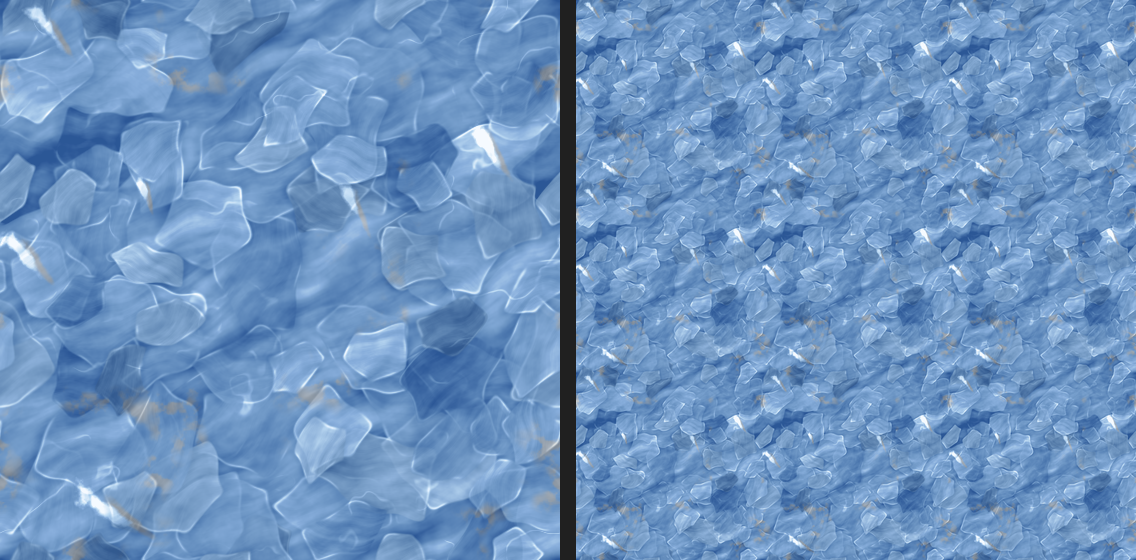
Left: one tile. Right: repeated 3 by 3.
A WebGL 1 fragment shader for this texture:

```glsl
precision highp float;
uniform vec2 u_resolution;

#define TONE 0.52
#define TONE_SPREAD 0.5
#define GRAIN 0.55
#define TILT 0.45
#define RIM_WIDTH 0.0026
#define RIM_LIGHT 0.34
#define SHARD_OPACITY 0.68
#define WARP 0.006
#define GLINT_SHARE 0.55
#define GLINT_SIZE vec2(0.062, 0.015)

const vec3 DEEP = vec3(0.17, 0.34, 0.59);
const vec3 SHADE = vec3(0.32, 0.49, 0.70);
const vec3 BODY = vec3(0.44, 0.60, 0.78);
const vec3 PALE = vec3(0.53, 0.68, 0.86);
const vec3 FROST = vec3(0.73, 0.85, 0.95);
const vec3 WHITE = vec3(0.96, 0.98, 1.0);
const vec3 GREY = vec3(0.52, 0.64, 0.76);
const vec3 TAN = vec3(0.69, 0.65, 0.60);
const float TAU = 6.2831853;

float hash(vec2 p) {
  vec3 q = fract(p.xyx * 0.1031);
  q += dot(q, q.yzx + 33.33);
  return fract((q.x + q.y) * q.z);
}

vec4 hash4(vec2 p) {
  return vec4(hash(p), hash(p + 17.0), hash(p + 31.0), hash(p + 53.0));
}

vec2 rotate(vec2 p, float a) {
  return vec2(cos(a) * p.x + sin(a) * p.y, cos(a) * p.y - sin(a) * p.x);
}

// Value noise that wraps after a whole number of cells
float noise(vec2 p, vec2 period) {
  vec2 i = floor(p), f = fract(p);
  f = f * f * (3.0 - 2.0 * f);
  vec2 a = mod(i, period), b = mod(i + 1.0, period);
  return mix(mix(hash(a), hash(vec2(b.x, a.y)), f.x),
             mix(hash(vec2(a.x, b.y)), hash(b), f.x), f.y);
}

float fbm(vec2 p, vec2 period) {
  float sum = 0.0, amp = 0.53;
  for (int k = 0; k < 4; k++) {
    sum += amp * noise(p, period);
    p *= 2.0; period *= 2.0; amp *= 0.5;
  }
  return sum;
}

// Convex five-sided shard with softened corners
float shardDistance(vec2 p, vec2 key) {
  float d = -1.0;
  for (int k = 0; k < 5; k++) {
    vec2 side = key + float(k) * 7.0;
    float a = (float(k) + 0.4 * (hash(side + 71.0) - 0.5)) * TAU / 5.0;
    float e = dot(p, vec2(cos(a), sin(a))) - mix(0.32, 0.62, hash(side + 97.0));
    float h = max(0.07 - abs(d - e), 0.0) / 0.07;
    d = max(d, e) + h * h * 0.0175;
  }
  return d;
}

// Overlapping translucent shards; ice holds lightness, greyness, warmth
void paintShards(inout vec3 ice, vec2 uv, float count, float seed, float share) {
  vec2 cell = floor(uv * count);
  float rimWidth = RIM_WIDTH * count;
  for (int j = -1; j <= 1; j++) for (int i = -1; i <= 1; i++) {
    vec2 id = cell + vec2(float(i), float(j));
    vec2 key = mod(id, count) + seed;
    vec4 rnd = hash4(key);
    if (hash(key + 83.0) > share) continue;
    vec2 q = rotate(uv * count - id - rnd.xy, TILT + (rnd.z - 0.5) * 1.7);
    q.y *= 1.25;
    float d = shardDistance(q, key);
    if (d > 0.12) continue;
    float cover = smoothstep(rimWidth, -rimWidth, d);

    // Bent grain and a sloping facet light the inside
    float bend = q.y + 0.12 * sin(q.x * 4.0 + rnd.w * TAU);
    float grain = fbm(vec2(q.x * 1.6, bend * 8.0) + rnd.xy * 80.0, vec2(512.0)) - 0.5;
    float patchy = noise(q * 5.0 + rnd.zw * 60.0, vec2(512.0));
    float tone = TONE + (rnd.w - 0.5) * TONE_SPREAD + grain * GRAIN;
    tone += dot(q, vec2(cos(rnd.x * TAU), sin(rnd.x * TAU))) * 0.3;
    tone -= 0.24 * step(rnd.w, 0.14);
    float opacity = cover * SHARD_OPACITY;
    ice.x = mix(ice.x, tone, opacity);
    ice.y = mix(ice.y, step(0.72, rnd.y) * 0.8, opacity);

    // Broken rim, fainter inner bevel, shadow outside
    float rim = exp(-pow((d + rimWidth) / rimWidth, 2.0));
    float bevel = smoothstep(-0.13, -0.09, d) * cover;
    ice.x += rim * RIM_LIGHT * smoothstep(0.3, 0.85, patchy);
    ice.x += bevel * 0.13 * (patchy - 0.3);
    ice.x -= (1.0 - cover) * smoothstep(0.12, 0.0, d) * 0.1;
  }
}

// Ragged white streaks that run down to the right
void paintGlints(inout vec3 ice, vec2 uv, float ragged) {
  const float COUNT = 4.0;
  vec2 cell = floor(uv * COUNT);
  for (int j = -1; j <= 1; j++) for (int i = -1; i <= 1; i++) {
    vec2 id = cell + vec2(float(i), float(j));
    vec4 rnd = hash4(mod(id, COUNT) + 400.0);
    if (rnd.z > GLINT_SHARE) continue;
    vec2 q = rotate(uv - (id + rnd.xy) / COUNT, -0.95 + (rnd.w - 0.5) * 0.7);
    q /= GLINT_SIZE * mix(0.5, 1.0, rnd.w);
    q.y *= 1.0 + 0.5 * clamp(q.x, -1.0, 1.5);
    float body = smoothstep(1.1, 0.45, length(q) + (ragged - 0.5) * 1.5);
    float fringe = smoothstep(1.2, 0.4, length(q - vec2(0.6, 0.8)) + ragged - 0.5);
    ice.x += body * mix(0.75, 0.35, smoothstep(-0.8, 1.0, q.x));
    ice.z = max(ice.z, fringe * (1.0 - body) * 0.6);
  }
}

vec3 iceColour(float l) {
  vec3 c = mix(DEEP, SHADE, clamp(l / 0.3, 0.0, 1.0));
  c = mix(c, BODY, clamp((l - 0.3) / 0.25, 0.0, 1.0));
  c = mix(c, PALE, clamp((l - 0.55) / 0.2, 0.0, 1.0));
  c = mix(c, FROST, clamp((l - 0.75) / 0.25, 0.0, 1.0));
  return mix(c, WHITE, clamp((l - 1.0) / 0.25, 0.0, 1.0));
}

void main() {
  vec2 uv = gl_FragCoord.xy / u_resolution;
  vec2 bent = uv + WARP * (sin(TAU * (uv.yx * vec2(5.0, 4.0) + uv * 2.0))
            + 0.5 * sin(TAU * (uv.yx * vec2(11.0, 13.0) - uv * 6.0)));
  vec2 slant = vec2(bent.x + bent.y, 2.0 * bent.y - bent.x);
  float streak = fbm(slant * vec2(5.0, 14.0), vec2(5.0, 14.0));
  float ragged = fbm(uv * 44.0, vec2(44.0));
  float cloud = fbm(bent * 7.0, vec2(7.0));

  vec3 ice = vec3(TONE + (streak - 0.5) * 0.7, 0.0, 0.0);
  paintShards(ice, bent, 5.0, 100.0, 1.0);
  paintShards(ice, bent, 6.0, 200.0, 0.8);
  paintShards(ice, bent, 9.0, 300.0, 0.4);

  // Fine frost, curved light veins and warm stains
  ice.x += (streak - 0.5) * 0.28 + (ragged - 0.5) * 0.2;
  float vein = smoothstep(0.018, 0.0, abs(cloud - 0.5));
  ice.x += vein * 0.22 * smoothstep(0.5, 0.75, streak);
  ice.z = smoothstep(0.70, 0.82, cloud) * smoothstep(0.4, 0.65, ragged) * 0.6;
  paintGlints(ice, uv, ragged);

  vec3 colour = iceColour(ice.x);
  colour = mix(colour, GREY + (ice.x - 0.6) * 0.4, clamp(ice.y, 0.0, 1.0) * 0.55);
  colour = mix(colour, TAN + (ice.x - 0.6) * 0.4, clamp(ice.z, 0.0, 1.0));
  gl_FragColor = vec4(clamp(colour, 0.0, 1.0), 1.0);
}
```
